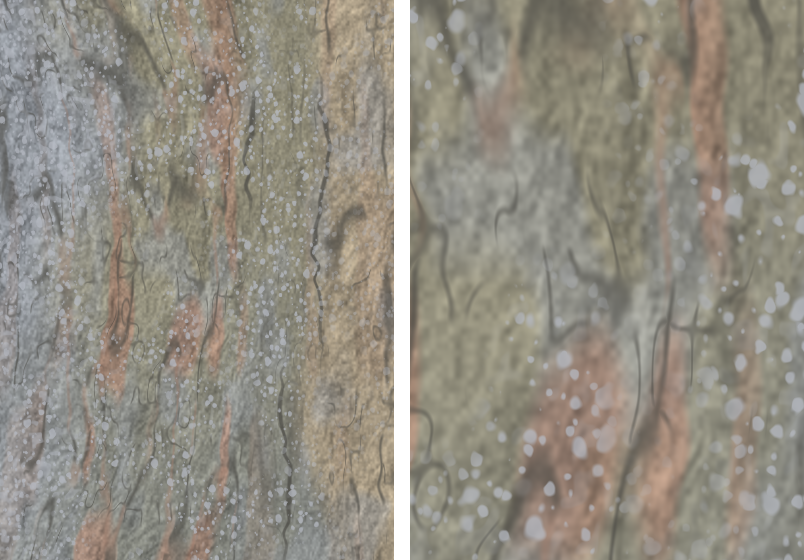
Left, the full canvas; right, a detail of the centre.
Write a WebGL 2 fragment shader that draws this texture.

```glsl
#version 300 es
precision highp float;
// Weathered tree bark: leaning ridges, broken fissures and pale lichen specks.
// A stretched noise height field is lit from the upper left; noise contours cut
// the fissures, and broad zones shift the tint from blue-grey to olive to tan.

uniform vec2 u_resolution;
out vec4 fragColor;

const vec3 BLUE_GREY = vec3(0.555, 0.575, 0.600);
const vec3 MOSS_GREY = vec3(0.490, 0.505, 0.490);
const vec3 OLIVE     = vec3(0.545, 0.530, 0.455);
const vec3 TAN       = vec3(0.625, 0.575, 0.490);
const vec3 RUST      = vec3(0.640, 0.490, 0.420);
const vec3 LICHEN    = vec3(0.710, 0.725, 0.760);
const vec3 CRACK     = vec3(0.300, 0.295, 0.275);

const vec2 LIGHT_STEP = vec2(-0.0026, 0.0040);
const float LIGHT_GAIN = 0.75;
const float HEIGHT_GAIN = 0.42;
const float GRAIN_GAIN = 0.16;
const float LEAN = 0.22;
const float SPECK_CELL = 0.0115;

float hash(vec2 p) {
    vec3 v = fract(p.xyx * 0.1031);
    v += dot(v, v.yzx + 33.33);
    return fract((v.x + v.y) * v.z);
}

float noise(vec2 p) {
    vec2 i = floor(p), f = fract(p);
    f = f * f * (3.0 - 2.0 * f);
    return mix(mix(hash(i), hash(i + vec2(1, 0)), f.x),
               mix(hash(i + vec2(0, 1)), hash(i + vec2(1, 1)), f.x), f.y);
}

// Straightens the leaning, wandering grain of the bark.
vec2 alongGrain(vec2 p) {
    float leaning = 1.0 - smoothstep(0.30, 0.58, p.x);
    p.x -= LEAN * p.y * (1.0 - p.y) * leaning;
    p.x += 0.022 * (noise(p * vec2(9, 6)) - 0.5);
    p.x += 0.010 * (noise(p * vec2(34, 30) + 5.0) - 0.5);
    p.y += 0.012 * (noise(p * vec2(50, 28) + 11.0) - 0.5);
    return p;
}

// Ridge height; ledge adds coarse overhanging plates.
float barkHeight(vec2 q, float ledge) {
    float h = 0.46 * noise(q * vec2(40, 13));
    h += 0.30 * noise(q * vec2(78, 38) + 3.7);
    h += 0.24 * noise(q * vec2(150, 100) + 8.1);
    return h + 0.45 * ledge * (noise(q * vec2(24, 12) + 21.0) - 0.5);
}

// Soft line along the middle contour of a noise field.
float contour(vec2 p, float width) {
    return 1.0 - smoothstep(0.0, width, abs(noise(p) - 0.5));
}

// Scattered round flecks, one candidate per cell.
float specks(vec2 p, float cellSize) {
    vec2 g = p / cellSize, cell = floor(g);
    float soft = max(0.08, 0.8 / (u_resolution.y * cellSize));
    float wobble = 0.22 * (noise(g * 3.0) - 0.5);
    float mask = 0.0;
    for (int j = -1; j <= 1; j++)
    for (int i = -1; i <= 1; i++) {
        vec2 c = cell + vec2(i, j);
        vec2 centre = c + vec2(hash(c), hash(c + 17.3));
        float size = hash(c + 41.7);
        float radius = mix(0.08, 0.32, size * size);
        float d = length((g - centre) * vec2(1.0, 0.8)) + wobble;
        mask = max(mask, (1.0 - smoothstep(radius - soft, radius + soft, d))
                         * step(0.45, hash(c + 73.1)));
    }
    return mask;
}

// Long, tapering cracks on the smoother right side.
float longCracks(vec2 p) {
    float mask = 0.0;
    for (int i = 0; i < 3; i++) {
        float k = float(i);
        float middle = fract(0.73 + 0.44 * k), reach = 0.14 + 0.09 * k;
        float path = 0.447 + 0.063 * k + 0.030 * (noise(vec2(k * 7.0, p.y * 7.0)) - 0.5)
                   + 0.012 * (noise(vec2(k * 5.0 + 2.0, p.y * 42.0)) - 0.5);
        float taper = 1.0 - smoothstep(0.4, 1.0, abs(p.y - middle) / reach);
        float width = 0.0055 * taper * (0.35 + noise(vec2(k + 31.0, p.y * 28.0)));
        mask = max(mask, taper * (1.0 - smoothstep(0.3 * width, width + 0.0015, abs(p.x - path))));
    }
    return mask;
}

void main() {
    vec2 p = gl_FragCoord.xy / u_resolution.y;
    vec2 q = alongGrain(p);

    // Broad zones
    float drift = noise(p * vec2(9, 4) + 2.0) - 0.5;
    float x = p.x + 0.14 * drift;
    float blue = 1.0 - smoothstep(0.04, 0.26, x);
    float tan_ = smoothstep(0.53, 0.61, x);
    float low = 1.0 - smoothstep(0.10, 0.62, p.y + 0.25 * drift);
    float plate = smoothstep(0.42, 0.47, p.x) * (1.0 - smoothstep(0.55, 0.58, p.x));
    float ledge = smoothstep(0.55, 0.80, p.y) * (1.0 - smoothstep(0.28, 0.42, p.x));
    float rough = 1.0 - 0.45 * plate;

    // Base tint
    vec3 colour = mix(OLIVE, MOSS_GREY, 0.75 * low);
    colour = mix(colour, BLUE_GREY, blue * (1.0 - 0.45 * low));
    colour = mix(colour, TAN, tan_);
    colour = mix(colour, BLUE_GREY, 0.45 * smoothstep(0.5, 0.8, noise(q * vec2(26, 11) + 50.0)));

    // Warm furrow floors
    float warmZone = smoothstep(0.02, 0.16, p.x) * (1.0 - smoothstep(0.40, 0.46, p.x));
    float floors = smoothstep(0.56, 0.78, noise(q * vec2(34, 5) + 70.0));
    colour = mix(colour, RUST, 0.65 * floors * (0.25 + 0.75 * warmZone) * (1.0 - 0.5 * ledge));

    // Relief and grain
    float h = barkHeight(q, ledge);
    float lit = h - barkHeight(q + LIGHT_STEP, ledge);
    float grain = noise(p * vec2(270, 230)) - 0.5;
    colour *= 1.02 + rough * (LIGHT_GAIN * lit + HEIGHT_GAIN * (h - 0.5)) + GRAIN_GAIN * grain;

    // Fissures, some with a rusty edge
    float broken = smoothstep(0.38, 0.64, noise(q * vec2(42, 15) + 9.0));
    float fissure = contour(q * vec2(30, 4) + 13.0, 0.10) * broken * rough;
    float fine = contour(q * vec2(64, 27) + 37.0, 0.09)
               * smoothstep(0.52, 0.72, noise(q * vec2(30, 24) + 60.0)) * rough;
    float edge = contour((q + vec2(0.004, 0.0)) * vec2(30, 4) + 13.0, 0.12);
    colour = mix(colour, RUST, 0.40 * edge * warmZone * (1.0 - broken));
    colour = mix(colour, CRACK, max(0.62 * fissure, 0.48 * fine));
    colour = mix(colour, CRACK, 0.75 * longCracks(p));

    // Lichen crust and specks
    float cover = smoothstep(0.30, 0.70, noise(p * vec2(16, 11) + 90.0) + 0.22 * blue + 0.20 * plate);
    float crust = smoothstep(0.60, 0.85, noise(q * vec2(125, 95) + 4.0)) * (0.3 + 0.7 * blue);
    float dots = max(specks(p, SPECK_CELL), specks(p + 3.1, 1.7 * SPECK_CELL));
    colour = mix(colour, LICHEN, cover * max(0.50 * crust, 0.75 * dots) * (1.0 - 0.5 * tan_));

    fragColor = vec4(clamp(colour, 0.0, 1.0), 1.0);
}
```
